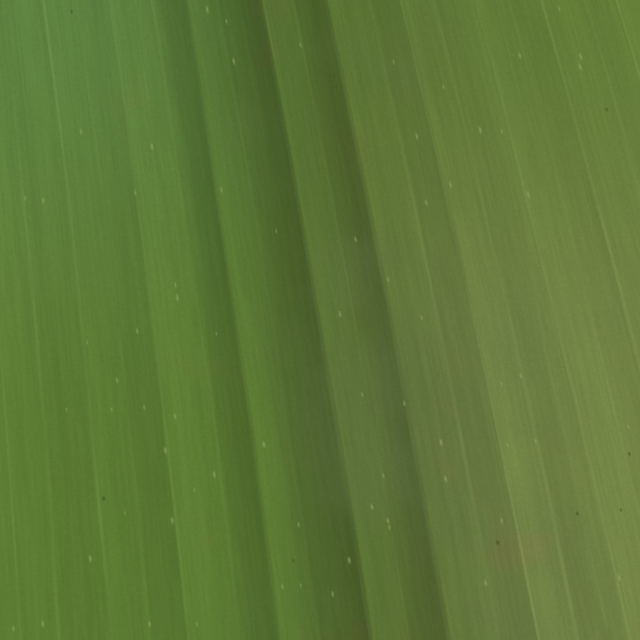
A Shadertoy shader for this texture:

```glsl
const vec3 LEFT_GREEN = vec3(0.362, 0.482, 0.200);
const vec3 RIGHT_OLIVE = vec3(0.445, 0.515, 0.270);
const vec3 TOP_RIGHT_GREEN = vec3(0.390, 0.490, 0.222);
const vec3 COOL_TINT = vec3(0.005, 0.025, 0.050);
const vec3 HAZE_GREY = vec3(0.375, 0.445, 0.265);
const vec3 PALE_FLECK = vec3(0.60, 0.65, 0.43);
const vec3 DARK_FLECK = vec3(0.24, 0.29, 0.13);
const vec3 VEIN_LIGHT = vec3(0.065, 0.070, 0.050);

const float LEAN = 0.09;           // sideways drift of the veins, top to bottom
const float FAN = 0.20;            // spreading of the veins, top to bottom
const float BOW = 0.025;           // gentle bend of the veins
const float PLEAT_START = 0.289;
const float PLEAT_WIDTH = 0.0563;
const float FOLD_CENTRE = 0.43;
const float FOLD_SPREAD = 0.18;
const float FOLD_CONTRAST = 0.24;
const float FOLD_SHADOW = 0.16;

float hash(vec2 p) {
    vec3 q = fract(vec3(p.xyx) * 0.1031);
    q += dot(q, q.yzx + 33.33);
    return fract((q.x + q.y) * q.z);
}

float noise(vec2 p) {
    vec2 cell = floor(p), f = fract(p);
    f = f * f * (3.0 - 2.0 * f);
    return mix(mix(hash(cell), hash(cell + vec2(1, 0)), f.x),
               mix(hash(cell + vec2(0, 1)), hash(cell + vec2(1, 1)), f.x), f.y);
}

float fbm(vec2 p) {
    float sum = 0.0, gain = 0.5;
    for (int i = 0; i < 4; i++) {
        sum += gain * noise(p);
        p = p * 2.03 + 17.1;
        gain *= 0.5;
    }
    return sum / 0.9375;
}

// Sawtooth over a pair of pleats: bright at the fold, dark before the next
float pleatShade(float phase, float blur) {
    float ramp = 0.6 - phase - 0.15 * smoothstep(0.5 - blur, 0.5 + blur, phase);
    return mix(-0.55, ramp, smoothstep(0.0, 2.0 * blur, phase));
}

// One sparse layer of flecks, stretched along the veins
float flecks(vec2 p, float scale, float density, float size, float stretch, float pixel) {
    vec2 grid = vec2(scale, scale / stretch);
    vec2 cell = floor(p * grid);
    vec2 seed = cell + scale * 3.7;
    vec2 centre = (cell + 0.25 + 0.5 * vec2(hash(seed), hash(seed + 41.3))) / grid;
    float radius = size * (0.4 + 0.6 * hash(seed + 12.9));
    float d = length((p - centre) / vec2(1.0, stretch));
    float present = step(1.0 - density, hash(seed + 77.7));
    return present * (1.0 - smoothstep(radius - pixel, radius + pixel, d));
}

void mainImage(out vec4 fragColor, in vec2 fragCoord) {
    vec2 uv = fragCoord / iResolution.xy;
    float pixel = 1.0 / iResolution.y;
    float down = 1.0 - uv.y;

    // Leaf coordinates: across the veins and along them
    float bend = LEAN * down + BOW * down * (1.0 - down);
    float across = (uv.x - bend) / (1.0 + FAN * down);
    vec2 leaf = vec2(across, down);

    // Broad colour
    vec3 rightSide = mix(RIGHT_OLIVE, TOP_RIGHT_GREEN, smoothstep(0.45, 1.0, uv.y));
    vec3 color = mix(LEFT_GREEN, rightSide, smoothstep(0.25, 0.68, across));
    color += COOL_TINT * smoothstep(0.25, 1.0, uv.y) * (1.0 - smoothstep(0.1, 0.6, uv.x));

    // Folded middle
    float offset = (across - FOLD_CENTRE) / FOLD_SPREAD;
    float fold = exp(-offset * offset);
    float pleat = (across - PLEAT_START) / PLEAT_WIDTH;
    pleat += 0.10 * sin(pleat * 2.1) + 0.05 * (noise(vec2(pleat, down * 3.0)) - 0.5);
    float blur = 0.012 + pixel / PLEAT_WIDTH * 0.4;
    float relief = FOLD_CONTRAST * (0.10 + 0.90 * fold);
    color *= 1.0 - FOLD_SHADOW * fold;
    color *= 1.0 + relief * pleatShade(fract(pleat * 0.5), blur);

    // Patchy grey sheen and faint brown stains
    float sheen = smoothstep(0.42, 0.72, fbm(uv * vec2(3.0, 4.5) + vec2(5.2, 1.7)));
    color = mix(color, HAZE_GREY, 0.45 * sheen * smoothstep(1.7, 0.3, abs(offset - 0.3)));
    float stain = smoothstep(0.70, 0.86, fbm(uv * 7.0 + 31.0));
    color += stain * vec3(0.025, -0.010, 0.005);

    // Thin light veins on the pleat edges
    float vein = floor(pleat + 0.5);
    float dist = abs(pleat - vein) * PLEAT_WIDTH;
    float mainVein = 1.0 - mod(vein, 2.0);
    float strength = mix(0.35, 0.75, mainVein) * (0.5 + 0.5 * hash(vec2(vein + 50.0, 3.0)));
    strength *= 0.45 + 0.8 * noise(vec2(vein * 7.0, down * 5.0));
    color += VEIN_LIGHT * strength * (1.0 - smoothstep(0.0004, 0.0022 + pixel, dist));

    // Long streaks, fine fibres and grain
    color *= 1.0 + 0.070 * (noise(vec2(across * 26.0 + 40.0, down * 1.3)) - 0.5);
    color *= 1.0 + 0.035 * (noise(vec2(across * 110.0 + 90.0, down * 3.0)) - 0.5);
    color *= 1.0 + 0.045 * (noise(vec2(across * 330.0 + 200.0, down * 16.0)) - 0.5);
    color *= 1.0 + 0.035 * (noise(uv * 380.0) - 0.5);

    // Scattered flecks and scratches
    float pale = 0.0;
    for (int i = 0; i < 3; i++) {
        float layer = float(i);
        pale = max(pale, flecks(leaf + 1.0, 19.0 + 13.0 * layer, 0.05, 0.0019, 2.5, pixel));
    }
    float scratch = flecks(leaf + 2.0, 26.0, 0.03, 0.0013, 22.0, pixel);
    float dark = flecks(leaf + 3.0, 23.0, 0.025, 0.0024, 1.6, pixel);
    color = mix(color, PALE_FLECK, 0.55 * pale + 0.18 * scratch * (1.0 - pale));
    color = mix(color, DARK_FLECK, 0.55 * dark);

    fragColor = vec4(clamp(color, 0.0, 1.0), 1.0);
}
```
